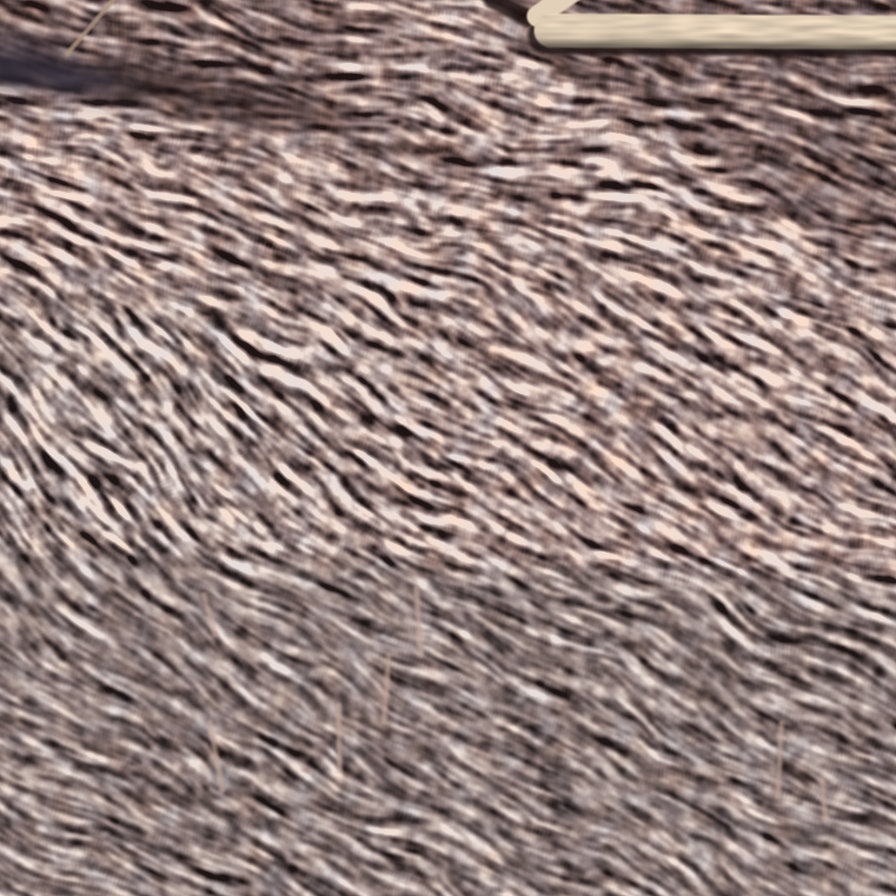
This texture is drawn by a WebGL 2 fragment shader. Its source:

```glsl
#version 300 es
precision highp float;

uniform vec2 u_resolution;
out vec4 fragColor;

#define STRAW_FREQ 75.0
#define FIBRE_FREQ 135.0
#define STRAW_LENGTH 0.036
#define STRAW_GAIN 3.1
#define FIBRE_GAIN 1.8
#define TAPS 9
#define LOOSE_STRAWS 7
#define DARK vec3(0.12, 0.075, 0.075)
#define MID vec3(0.55, 0.452, 0.443)
#define LIGHT vec3(0.95, 0.87, 0.83)
#define WOOD vec3(0.84, 0.77, 0.68)

vec2 hash22(vec2 p) {
    vec3 q = fract(p.xyx * vec3(0.1031, 0.1030, 0.0973));
    q += dot(q, q.yzx + 33.33);
    return fract((q.xx + q.yz) * q.zy);
}

float cornerSlope(vec2 cell, vec2 offset) {
    return dot(hash22(cell) * 2.0 - 1.0, offset);
}

float gradientNoise(vec2 p) {
    vec2 i = floor(p), f = fract(p), e = vec2(0.0, 1.0);
    vec2 w = f * f * f * (f * (f * 6.0 - 15.0) + 10.0);
    float low = mix(cornerSlope(i, f), cornerSlope(i + e.yx, f - e.yx), w.x);
    float high = mix(cornerSlope(i + e, f - e), cornerSlope(i + 1.0, f - 1.0), w.x);
    return mix(low, high, w.y);
}

float segmentDistance(vec2 p, vec2 a, vec2 b) {
    vec2 d = b - a;
    return length(p - a - d * clamp(dot(p - a, d) / dot(d, d), 0.0, 1.0));
}

// Coverage of a shape from its signed distance
float cover(float d, float blur) {
    return 1.0 - smoothstep(-blur, blur, d);
}

// Slope of the straw: flat near the top, steep at the left
float strawAngle(vec2 p) {
    vec2 fan = (p - vec2(0.0, 0.49)) / vec2(0.34, 0.14);
    float angle = mix(-0.5, -0.24, smoothstep(0.55, 0.88, p.y));
    angle -= 0.48 * exp(-dot(fan, fan));
    return angle + 0.5 * gradientNoise(p * 7.0 + 40.0) + 0.45 * gradientNoise(p * 19.0 + 80.0);
}

// Noise averaged along the straw direction
float strawGrain(vec2 p) {
    float angle = strawAngle(p);
    vec2 along = vec2(cos(angle), sin(angle)) * STRAW_LENGTH;
    float straw = 0.0, fibre = 0.0;
    for (int i = 0; i < TAPS; i++) {
        vec2 q = p + along * (float(i) / float(TAPS - 1) - 0.5);
        straw += gradientNoise(q * STRAW_FREQ + 11.0);
        fibre += gradientNoise(q * FIBRE_FREQ + 217.0);
    }
    return (straw * STRAW_GAIN + fibre * FIBRE_GAIN) / float(TAPS);
}

vec3 strawColour(float tone) {
    tone = clamp(tone, 0.0, 1.0) * 2.0;
    return mix(mix(DARK, MID, min(tone, 1.0)), LIGHT, max(tone - 1.0, 0.0));
}

void main() {
    vec2 p = gl_FragCoord.xy / u_resolution;
    float blur = max(0.002, 1.0 / u_resolution.y);
    float wobble = 0.02 * gradientNoise(p * 16.0 + 5.0);
    float patches = gradientNoise(p * 9.0 + 150.0) + 0.7 * gradientNoise(p * 27.0 + 60.0);

    // Regions of the roof
    float upper = smoothstep(-0.02, 0.02, p.y - 0.378 + 0.03 * p.x * p.x + wobble);
    float ridge = p.y - 0.95 + 0.64 * (p.x - 0.58) + wobble;
    float behind = smoothstep(-0.012, 0.014, ridge) * smoothstep(0.54, 0.6, p.x);
    float fold = p.y - 0.925 + 0.13 * p.x + 0.15 * p.x * p.x + wobble;
    float roll = smoothstep(-0.01, 0.02, fold) * (1.0 - smoothstep(0.25, 0.6, p.x));
    float leftFan = upper * (1.0 - smoothstep(0.1, 0.65, p.x)) * (1.0 - smoothstep(0.6, 0.75, p.y));

    // Tone and contrast
    float tone = mix(0.52, 0.615, upper);
    float contrast = mix(0.72, 1.0, upper) + 0.15 * leftFan;
    tone = mix(mix(tone, 0.43, behind), 0.43, roll);
    contrast *= 1.0 - 0.25 * max(behind, roll);
    tone += 0.05 * exp(-pow((ridge + 0.03) / 0.025, 2.0)) * smoothstep(0.55, 0.65, p.x);
    tone += 0.13 * patches + contrast * strawGrain(p);

    // Shadow below the fold
    float shade = exp(-pow(fold / 0.026, 2.0)) * (1.0 - smoothstep(0.12, 0.68, p.x));
    tone = mix(tone, tone * 0.3, shade);
    vec3 colour = strawColour(tone);
    colour *= 1.0 + vec3(0.09, 0.0, -0.1) * gradientNoise(p * 34.0 + 310.0);
    colour = mix(colour, vec3(dot(colour, vec3(0.34, 0.5, 0.16))), 0.3 * (1.0 - upper) + 0.25 * leftFan);
    float blueShade = shade * (1.0 - smoothstep(0.06, 0.19, p.x));
    colour = mix(colour, vec3(0.19, 0.18, 0.24), 0.75 * blueShade);

    // Pale loose straws
    for (int i = 0; i < LOOSE_STRAWS; i++) {
        vec2 r = hash22(vec2(float(i) + 3.0, 71.0));
        vec2 s = hash22(vec2(float(i) + 9.0, 23.0));
        vec2 start = vec2(r.x, 0.05 + 0.27 * r.y);
        vec2 reach = vec2(0.03 * (s.x - 0.5), 0.035 + 0.05 * s.y);
        float d = segmentDistance(p, start, start + reach) - 0.003;
        colour = mix(colour, vec3(0.78, 0.66, 0.61), 0.6 * cover(d, 0.003));
    }
    float twig = segmentDistance(p, vec2(0.075, 0.94), vec2(0.135, 1.01)) - 0.0025;
    colour = mix(colour, vec3(0.68, 0.58, 0.49), 0.8 * cover(twig, blur));

    // Wooden beam with its shadow and a crossing stick
    float beamHeight = p.y - 0.966 + 0.006 * (p.x - 0.6);
    float beam = segmentDistance(p, vec2(0.615, 0.966), vec2(1.1, 0.963)) - 0.019;
    float gap = segmentDistance(p, vec2(0.61, 0.96), vec2(1.1, 0.957)) - 0.021;
    float nook = segmentDistance(p, vec2(0.55, 1.0), vec2(0.59, 0.98)) - 0.01;
    float stick = segmentDistance(p, vec2(0.6, 0.982), vec2(0.64, 1.01)) - 0.012;
    colour = mix(colour, DARK, 0.85 * cover(min(gap, nook), 0.004));
    vec3 wood = WOOD * (0.88 + 0.17 * smoothstep(-0.018, 0.004, beamHeight));
    wood *= 1.0 + 0.22 * gradientNoise(p * vec2(24.0, 150.0));
    wood *= mix(0.62, 1.0, smoothstep(-0.018, -0.007, beamHeight));
    colour = mix(colour, WOOD * 1.06, cover(stick, blur));
    colour = mix(colour, wood, cover(beam, blur));

    fragColor = vec4(clamp(colour, 0.0, 1.0), 1.0);
}
```
